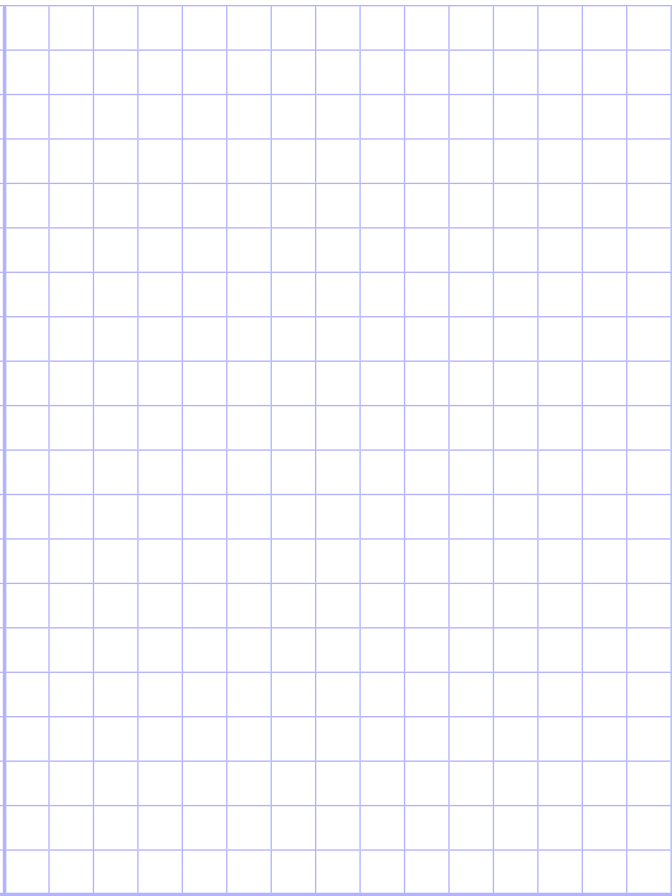
Reproduce this pattern procedurally as a Shadertoy shader.

```glsl
// Squared paper: thin pale blue rules on white, 15 cells across and 20 down,
// with heavier rules along the left and bottom edges. Each rule is a distance
// to the nearest grid line, smoothed by its exact coverage of the pixel.

const vec3 PAPER = vec3(1.0);
const vec3 INK = vec3(0.7, 0.7, 1.0);

// Lengths are fractions of the canvas height.
const float PITCH = 0.0496;
const vec2 GRID_ORIGIN = vec2(0.0051, 0.0017);
const float ROWS = 20.0;
const float THIN_WIDTH = 0.0015;
const float THICK_WIDTH = 0.0040;

// Share of a pixel covered by a line of the given width at a signed distance.
float lineCoverage(float dist, float width, float pixel) {
    float upper = min(dist + 0.5 * pixel, 0.5 * width);
    float lower = max(dist - 0.5 * pixel, -0.5 * width);
    return clamp((upper - lower) / pixel, 0.0, 1.0);
}

// Evenly spaced rules along one axis; the rule at zero is heavier.
float rules(float position, float pitch, float pixel) {
    float index = floor(position / pitch + 0.5);
    float dist = position - index * pitch;
    float width = index == 0.0 ? THICK_WIDTH : THIN_WIDTH;
    return lineCoverage(dist, width, pixel);
}

void mainImage(out vec4 fragColor, in vec2 fragCoord) {
    float pixel = 1.0 / iResolution.y;
    vec2 position = fragCoord * pixel - GRID_ORIGIN;

    // Upright rules stop at the topmost level rule.
    float top = ROWS * PITCH + 0.5 * THIN_WIDTH;
    float belowTop = clamp((top - position.y) / pixel + 0.5, 0.0, 1.0);
    float upright = rules(position.x, PITCH, pixel) * belowTop;
    float level = rules(position.y, PITCH, pixel);

    fragColor = vec4(mix(PAPER, INK, max(upright, level)), 1.0);
}
```
